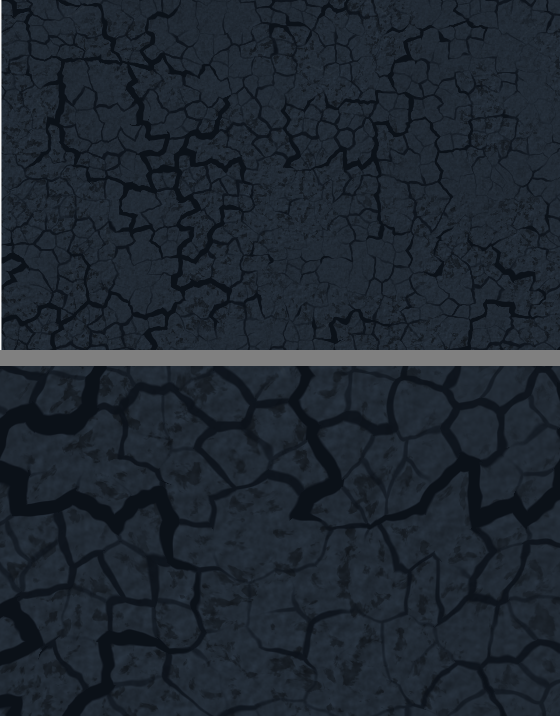
Top, the full canvas; bottom, a detail of the centre.
Give the GLSL for this texture, as a Shadertoy shader.

```glsl
const vec3 SOIL = vec3(0.131, 0.166, 0.206);
const vec3 CREVICE = vec3(0.043, 0.065, 0.095);
const vec3 STRAW = vec3(0.172, 0.208, 0.245);
const vec3 MARGIN = vec3(0.98);

float hash(vec2 p) {
    vec3 q = fract(vec3(p.xyx) * 0.1031);
    q += dot(q, q.yzx + 33.33);
    return fract((q.x + q.y) * q.z);
}

vec2 hash2(vec2 p) {
    return vec2(hash(p), hash(p + 57.3));
}

float noise(vec2 p) {
    vec2 i = floor(p), f = fract(p);
    f = f * f * (3.0 - 2.0 * f);
    float low = mix(hash(i), hash(i + vec2(1, 0)), f.x);
    float high = mix(hash(i + vec2(0, 1)), hash(i + vec2(1, 1)), f.x);
    return mix(low, high, f.y);
}

float fbm(vec2 p) {
    float sum = 0.0, amplitude = 0.5;
    for (int i = 0; i < 4; i++) {
        sum += amplitude * noise(p);
        p = mat2(1.6, 1.2, -1.2, 1.6) * p + 7.1;
        amplitude *= 0.55;
    }
    return sum;
}

vec2 warp(vec2 p, float frequency, float amount) {
    vec2 offset = vec2(noise(p * frequency), noise(p * frequency + 41.7));
    return p + amount * (offset - 0.5);
}

// Nearest scattered site on a jittered grid
vec2 nearestSite(vec2 p, float scale) {
    vec2 base = floor(p * scale), site = vec2(0.0);
    float best = 9.0;
    for (int y = -1; y <= 1; y++)
    for (int x = -1; x <= 1; x++) {
        vec2 cell = base + vec2(x, y);
        vec2 s = cell + 0.1 + 0.8 * hash2(cell);
        float d = distance(s, p * scale);
        if (d < best) {
            best = d;
            site = s / scale;
        }
    }
    return site;
}

// Border distances of nested clods: x wide, y medium, z fine
vec3 clodBorders(vec2 p, float scale, float reach) {
    vec2 home = nearestSite(p, scale);
    vec2 homeClod = nearestSite(home, 11.0);
    vec2 homePlate = nearestSite(homeClod, 4.2);
    vec3 border = vec3(1.0);
    for (int y = -2; y <= 2; y++)
    for (int x = -2; x <= 2; x++) {
        vec2 cell = floor(p * scale) + vec2(x, y);
        vec2 site = (cell + 0.1 + 0.8 * hash2(cell)) / scale;
        vec2 gap = site - home;
        if (dot(gap, gap) < 0.000001) continue;
        float d = dot(0.5 * (site + home) - p, normalize(gap));
        if (d > reach) continue;
        border.z = min(border.z, d);
        vec2 clod = nearestSite(site, 11.0);
        if (distance(clod, homeClod) > 0.001) border.y = min(border.y, d);
        vec2 plate = nearestSite(clod, 4.2);
        if (distance(plate, homePlate) > 0.001) border.x = min(border.x, d);
    }
    return border;
}

float crack(float d, float width, float blur) {
    float cover = smoothstep(0.0, 2.0 * blur, width);
    return cover * (1.0 - smoothstep(width - blur, width + blur, d));
}

// Faint bent stalks lying on the soil
float stalks(vec2 p, float blur) {
    float cover = 0.0;
    for (int i = 0; i < 16; i++) {
        vec2 seed = vec2(float(i), 8.0);
        vec2 r = p - hash2(seed) * vec2(1.6, 1.0);
        float angle = mix(-1.4, -0.3, hash(seed + 3.0));
        if (i % 4 == 0) angle = -angle;
        vec2 along = vec2(cos(angle), sin(angle));
        float t = dot(r, along);
        float halfLength = mix(0.03, 0.10, hash(seed + 11.0));
        float side = dot(r, vec2(-along.y, along.x)) - (hash(seed + 17.0) - 0.5) * 5.0 * t * t;
        float width = mix(0.001, 0.003, hash(seed + 23.0));
        float ends = 1.0 - smoothstep(halfLength * 0.6, halfLength, abs(t));
        cover = max(cover, ends * crack(abs(side), width, blur));
    }
    return cover;
}

void mainImage(out vec4 fragColor, in vec2 fragCoord) {
    vec2 p = fragCoord / iResolution.y;
    float pixel = 1.0 / iResolution.y;
    float blur = max(0.6 * pixel, 0.0012);

    // Ragged crack network
    vec2 bent = warp(warp(warp(p, 7.0, 0.035), 30.0, 0.011), 95.0, 0.0045);
    vec3 border = clodBorders(bent + 3.0, 23.0, 0.016);
    float swell = smoothstep(0.2, 0.8, noise(p * 5.0 + 9.0) * 0.65 + noise(p * 27.0) * 0.35);
    float patchy = smoothstep(0.3, 0.7, noise(p * 17.0 + 31.0));
    float wide = crack(border.x, 0.0085 * swell, blur);
    float medium = crack(border.y, mix(0.0012, 0.0042, swell * 0.5 + patchy * 0.5), blur);
    float fine = crack(border.z, 0.0023 * patchy, blur);
    float dark = max(wide, max(medium * 0.85, fine * 0.6));

    // Crumbly relief, rougher in patches
    float rough = smoothstep(0.3, 0.7, noise(p * 8.0 + 3.0));
    float relief = fbm(p * 75.0) - fbm((p + vec2(-0.003, 0.004)) * 75.0);
    float pits = smoothstep(0.56, 0.72, fbm(bent * 85.0 + 13.0));
    float tone = 1.0 + relief * mix(0.2, 0.5, rough);
    tone += (noise(p * 250.0) - 0.5) * 0.13 + (fbm(p * 5.0) - 0.5) * 0.10;
    tone -= pits * mix(0.08, 0.34, rough);

    vec3 color = mix(SOIL, STRAW, stalks(warp(p, 9.0, 0.02), blur) * 0.45) * tone;
    color = mix(color, CREVICE, dark);

    // Pale strip along the left side
    float strip = 1.0 - smoothstep(-0.5 * pixel, 0.5 * pixel, p.x - 0.0042);
    fragColor = vec4(mix(color, MARGIN, strip), 1.0);
}
```
